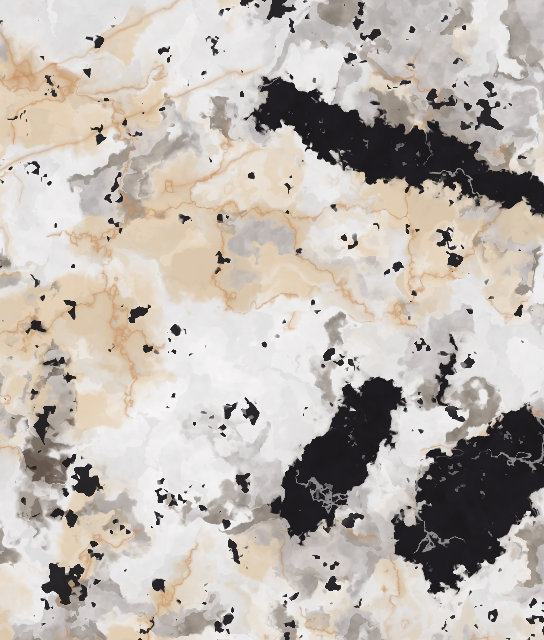
Reproduce this texture procedurally as a WebGL 1 fragment shader.

```glsl
precision highp float;
// Polished granite: white feldspar, rusty veins, grey quartz and black crystal shards.
uniform vec2 u_resolution;

#define WHITE vec3(0.925, 0.92, 0.92)
#define CREAM vec3(0.87, 0.78, 0.66)
#define RUST vec3(0.76, 0.54, 0.34)
#define GREY vec3(0.71, 0.69, 0.69)
#define STONE vec3(0.55, 0.51, 0.47)
#define UMBER vec3(0.36, 0.30, 0.26)
#define BLACK vec3(0.115, 0.108, 0.122)
#define VEIN_WIDTH 0.005
#define VEIN_SPACING 0.132
#define EDGE 0.003

vec2 hash2(vec2 c) {
  vec3 h = fract(c.xyx * vec3(0.1031, 0.1030, 0.0973));
  h += dot(h, h.yzx + 33.33);
  return fract((h.xx + h.yz) * h.zy);
}

// Cellular noise: nearest distance, gap to the second nearest, cell id
vec3 cell(vec2 p) {
  vec2 base = floor(p);
  float near = 9.0, second = 9.0, id = 0.0;
  for (int j = -1; j <= 1; j++)
    for (int i = -1; i <= 1; i++) {
      vec2 c = base + vec2(i, j), h = hash2(c);
      float d = length(c + h - p);
      if (d < near) { second = near; near = d; id = fract(h.x * 7.0 + h.y * 13.0); }
      else second = min(second, d);
    }
  return vec3(near, second - near, id);
}

// Cell tones blended by distance: low focus is cloudy, high focus is faceted
float blend(vec2 p, float focus) {
  vec2 base = floor(p);
  float sum = 0.0, weight = 0.0;
  for (int j = -1; j <= 1; j++)
    for (int i = -1; i <= 1; i++) {
      vec2 c = base + vec2(i, j), h = hash2(c), d = c + h - p;
      float w = exp(-focus * dot(d, d));
      sum += w * hash2(c + 57.0).x;
      weight += w;
    }
  return sum / max(weight, 1e-12);
}

float cloud(vec2 p) {
  mat2 turn = mat2(1.6, 1.2, -1.2, 1.6);
  float sum = 0.5 * blend(p, 12.0);
  p = turn * p + 5.3;
  sum += 0.3 * blend(p, 12.0);
  return sum + 0.2 * blend(turn * p + 9.1, 12.0);
}

// Soft elliptical region
float zone(vec2 p, vec2 centre, vec2 radius) {
  vec2 d = (p - centre) / radius;
  return exp(-dot(d, d));
}

// Crystal from a to b, half widths wa to wb, pinched at its ends by taper
float shard(vec2 p, vec2 a, vec2 b, float wa, float wb, float taper) {
  float len = length(b - a);
  vec2 dir = (b - a) / len, r = p - a;
  float t = clamp(dot(r, dir) / len, 0.0, 1.0), u = 2.0 * t - 1.0;
  float across = abs(dot(r, vec2(-dir.y, dir.x)));
  float along = abs(dot(r, dir) - 0.5 * len) - 0.5 * len;
  return max(across - mix(wa, wb, t) * (1.0 - taper * u * u), along);
}

void main() {
  vec2 p = gl_FragCoord.xy / u_resolution.y;
  vec2 drift = vec2(cloud(p * 7.0 + 2.0), cloud(p * 7.0 + 19.0)) - 0.5;
  vec2 fine = vec2(cloud(p * 35.0), cloud(p * 35.0 + 7.0)) - 0.5;
  vec2 q = p + 0.12 * drift + 0.03 * fine;
  float facet = blend(q * 18.0, 50.0), grit = cloud(p * 30.0 + 31.0);
  float pure = zone(p, vec2(0.33, 0.34), vec2(0.18, 0.16));

  // Feldspar ground
  vec3 col = WHITE * (0.95 + 0.06 * facet + 0.06 * (grit - 0.5) + 0.03 * pure);

  // Cream stain
  float warmth = zone(p, vec2(0.06, 0.68), vec2(0.26, 0.32))
    + zone(p, vec2(0.48, 0.63), vec2(0.24, 0.15)) + zone(p, vec2(0.22, 0.02), vec2(0.06));
  float stain = cloud(q * 8.0 + 3.0) + 0.2 * warmth - 0.25 * pure;
  col = mix(col, CREAM + 0.05 * (facet - 0.5), 0.85 * smoothstep(0.48, 0.86, stain));

  // Smoky quartz
  float smoke = cloud(q * 9.0 + 11.0) - 0.25 * pure - 0.06 * warmth
    + 0.24 * zone(p, vec2(0.82, 0.88), vec2(0.24, 0.13))
    + 0.14 * zone(p, vec2(0.72, 0.64), vec2(0.18, 0.10))
    + 0.13 * zone(p, vec2(0.62, 0.16), vec2(0.22, 0.16));
  vec3 quartz = mix(GREY + 0.06, STONE, smoothstep(0.3, 1.0, facet)) + 0.25 * (grit - 0.5);
  col = mix(col, quartz, 0.85 * smoothstep(0.57, 0.70, smoke));

  // Rusty veins: broken cell borders and parallel diagonal threads
  float border = cell(q * 6.0).y / 6.0;
  float web = exp(-border / VEIN_WIDTH) * smoothstep(0.46, 0.66, stain);
  float offset = dot(p + 0.04 * drift, vec2(-0.41, 0.91)) / VEIN_SPACING;
  float thread = exp(-abs(fract(offset + 0.5) - 0.5) * VEIN_SPACING / (0.6 * VEIN_WIDTH));
  thread *= smoothstep(0.43, 0.38, p.x) * smoothstep(0.66, 0.72, p.y);
  col = mix(col, RUST, min(0.65 * web + 0.5 * thread * (0.4 + grit), 0.8));

  // Brown seam down the left side
  float seam = zone(p + 0.15 * drift, vec2(0.075, 0.30), vec2(0.05, 0.20));
  float earth = smoothstep(0.55, 0.95, seam + 0.9 * (grit - 0.5) + 0.3 * (facet - 0.5));
  col = mix(col, mix(STONE + 0.08, UMBER, smoothstep(0.45, 0.9, facet)), 0.85 * earth);

  // Dark flecks in clusters, and lone specks
  float fleck = grit + 0.10 * seam
    + 0.32 * zone(p, vec2(0.135, 0.23), vec2(0.035, 0.08))
    + 0.30 * zone(p, vec2(0.10, 0.10), vec2(0.11, 0.03))
    + 0.30 * zone(p, vec2(0.44, 0.98), vec2(0.05, 0.06))
    + 0.24 * zone(p, vec2(0.68, 0.82), vec2(0.10, 0.03));
  col = mix(col, BLACK, 0.95 * smoothstep(0.79, 0.83, fleck));
  vec3 dot3 = cell(p * 17.0 + 0.8 * fine);
  float speck = step(0.93, dot3.z) * smoothstep(0.10, 0.05, dot3.x);
  col = mix(col, BLACK, 0.9 * speck);

  // Black shards with a grey rim, pale cracks and dust
  vec2 s = p + 0.05 * drift + 0.06 * fine;
  float d = shard(s, vec2(0.405, 0.84), vec2(0.90, 0.672), 0.043, 0.026, 0.0);
  d = min(d, shard(s, vec2(0.45, 0.17), vec2(0.615, 0.41), 0.058, 0.052, 0.6));
  d = min(d, shard(s, vec2(0.66, 0.10), vec2(0.85, 0.345), 0.085, 0.075, 0.35));
  d = min(d, shard(s, vec2(0.70, 0.395), vec2(0.712, 0.46), 0.012, 0.012, 0.6));
  col = mix(col, STONE, 0.55 * exp(-max(d, 0.0) / 0.009) * smoothstep(0.35, 0.65, grit));
  float crack = smoothstep(0.035, 0.01, cell(q * 7.0 + 4.0).y) * smoothstep(0.5, 0.62, smoke);
  float dust = smoothstep(0.80, 0.88, cloud(p * 60.0));
  vec3 ink = BLACK * (0.85 + 0.3 * grit);
  ink = mix(ink, GREY, max(0.75 * crack, 0.5 * dust));
  col = mix(col, ink, smoothstep(EDGE, -EDGE, d));

  gl_FragColor = vec4(clamp(col, 0.0, 1.0), 1.0);
}
```
